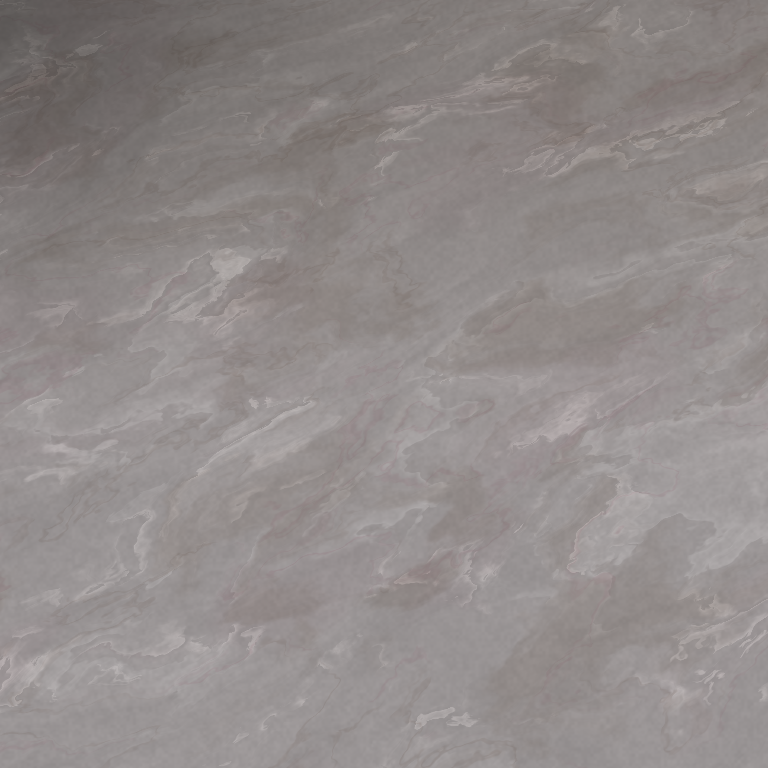
This texture is drawn by a three.js fragment shader. Its source:

```glsl
// Polished grey marble slab with slanted flow bands, torn pale flakes and rosy veins.
varying vec2 vUv;

float hash(vec2 p) {
  vec3 q = fract(p.xyx * 0.1031);
  q += dot(q, q.yzx + 33.33);
  return fract((q.x + q.y) * q.z);
}

float noise(vec2 p) {
  vec2 cell = floor(p);
  vec2 f = fract(p);
  f = f * f * f * (f * (f * 6.0 - 15.0) + 10.0);
  return mix(mix(hash(cell), hash(cell + vec2(1.0, 0.0)), f.x),
             mix(hash(cell + vec2(0.0, 1.0)), hash(cell + 1.0), f.x), f.y);
}

float fbm(vec2 p) {
  float sum = 0.0;
  float amp = 0.48;
  for (int i = 0; i < 6; i++) {
    sum += amp * noise(p);
    p = mat2(0.8, 0.6, -0.6, 0.8) * p * 2.03 + 11.7;
    amp *= 0.52;
  }
  return sum;
}

// Layers with one crisp torn rim that fade out on the other side.
float flakes(vec2 p, float layers) {
  float s = fract(fbm(p) * layers);
  return smoothstep(0.0, 0.12, s) * pow(1.0 - s, 2.2);
}

// Thin contour line of a noise field.
float vein(float field, float level, float width) {
  return 1.0 - smoothstep(0.0, width, abs(field - level));
}

// Room light: dim at the far left corner, even in the foreground.
float slabLight(vec2 p) {
  float corner = 1.0 - smoothstep(0.0, 0.55, length((p - vec2(0.0, 1.0)) * vec2(0.8, 1.2)));
  float leftEdge = 1.0 - smoothstep(0.0, 0.3, p.x);
  return 0.598 - 0.1 * smoothstep(0.4, 1.05, p.y) - 0.1 * corner
       - 0.03 * leftEdge * p.y + 0.025 * p.x * p.y;
}

void main() {
  // Foreshortened slab, turned and stretched along the flow.
  vec2 slab = vec2((vUv.x - 0.5) * (1.0 + 0.25 * vUv.y), vUv.y * (1.0 + 0.6 * vUv.y));
  vec2 along = vec2(cos(0.66), sin(0.66));
  vec2 flow = vec2(dot(slab, along) * 4.8, dot(slab, vec2(-along.y, along.x)) * 9.2) + 20.0;
  vec2 warp = vec2(fbm(flow * 0.6 + 3.1), fbm(flow * 0.6 + 17.4)) - 0.5;
  flow += warp * vec2(2.6, 2.2);

  // Broad clouding and fine drawn-out bands.
  float bed = fbm(flow * 0.8 + 8.0);
  float bands = fbm(flow * vec2(1.2, 3.6) + 29.0);
  float brown = smoothstep(0.5, 0.74, fbm(flow * 1.1 + 41.0));
  float rose = smoothstep(0.48, 0.7, fbm(flow * 0.7 + 63.0));

  // Pale flakes, gathered in sparse patches.
  float patches = smoothstep(0.53, 0.7, fbm(flow * 0.9 + 77.0));
  float pale = flakes(flow * 0.8 + 5.0, 4.0) * patches;
  float chips = flakes(flow * 1.6 + 91.0, 4.0)
              * smoothstep(0.57, 0.7, fbm(flow * 1.4 + 113.0));

  // Veins fade in and out along their length.
  float fade = smoothstep(0.42, 0.65, fbm(flow * 1.2 + 131.0));
  float roseVein = vein(bed, 0.47, 0.028) * fade;
  float brownVein = vein(bed, 0.56, 0.03) * (1.0 - fade);

  vec3 stone = slabLight(vUv) * mix(vec3(1.0, 0.969, 0.971), vec3(1.0, 0.958, 0.942),
                                   smoothstep(0.3, 1.0, vUv.y));
  stone *= 1.0 + 0.03 * (bed - 0.5) + 0.1 * (bands - 0.5);
  stone *= 1.0 - brown * vec3(0.055, 0.07, 0.085);
  stone *= 1.0 - rose * vec3(0.004, 0.018, 0.013);
  stone *= 1.0 - roseVein * vec3(0.015, 0.055, 0.042);
  stone *= 1.0 - brownVein * vec3(0.045, 0.06, 0.07);
  stone *= 1.0 + pale * vec3(0.12, 0.13, 0.13) + chips * vec3(0.21, 0.21, 0.205);

  // Soft mineral grain.
  stone *= 1.0 + 0.035 * (noise(vUv * 240.0) + noise(vUv * 130.0 + 7.0) - 1.0);
  gl_FragColor = vec4(stone, 1.0);
}
```
